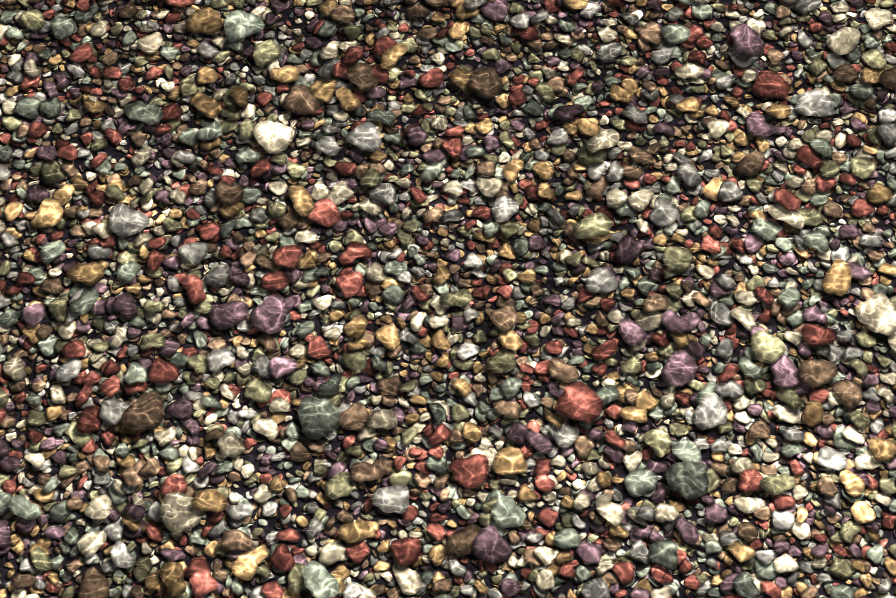
Reproduce this texture procedurally as a WebGL 2 fragment shader.

```glsl
#version 300 es
precision highp float;
// Draws a bed of small multicoloured pebbles under clear, rippling, sunlit water.

uniform vec2 u_resolution;
out vec4 fragColor;

const int PALETTE_SIZE = 8;
const vec3 PALETTE[PALETTE_SIZE] = vec3[](
    vec3(0.51, 0.30, 0.26),  // brick red
    vec3(0.50, 0.52, 0.45),  // grey green
    vec3(0.66, 0.53, 0.36),  // ochre
    vec3(0.57, 0.55, 0.51),  // grey
    vec3(0.47, 0.38, 0.30),  // brown
    vec3(0.42, 0.33, 0.35),  // plum
    vec3(0.50, 0.48, 0.36),  // olive
    vec3(0.78, 0.72, 0.60)); // cream
const vec3 GAP_COLOR = vec3(0.13, 0.115, 0.13);
const vec2 LIGHT_DIR = vec2(0.42, 0.91);

float hash(vec2 p) {
    return fract(sin(dot(p, vec2(127.1, 311.7))) * 43758.5);
}

float noise(vec2 p) {
    vec2 i = floor(p), f = fract(p);
    f = f * f * (3.0 - 2.0 * f);
    return mix(mix(hash(i), hash(i + vec2(1, 0)), f.x),
               mix(hash(i + vec2(0, 1)), hash(i + vec2(1, 1)), f.x), f.y);
}

mat2 rotation(float angle) {
    float c = cos(angle), s = sin(angle);
    return mat2(c, -s, s, c);
}

// Rounded, lumpy outline: positive inside, zero on the rim.
float stoneInside(vec2 d, mat2 turn, vec2 radii, float phase) {
    vec2 q = abs(turn * d / 1.0) / radii;
    float lump = 0.09 * sin(3.0 * atan(d.y, d.x) + phase);
    float reach = pow(pow(q.x, 2.5) + pow(q.y, 2.5), 0.4);
    return (1.0 - reach * (1.0 + lump)) * radii.y;
}

// Scatters one size of stone over what lies below, with cast shadows.
vec3 addStones(vec3 color, vec2 p, float size, float density, float seed, float blur) {
    vec2 cell = floor(p / size);
    for (int j = -1; j <= 1; j++) {
        for (int i = -1; i <= 1; i++) {
            vec2 id = cell + vec2(i, j);
            vec2 key = id + seed;
            if (hash(key + 0.71) > density) continue;

            vec2 jitter = vec2(hash(key), hash(key + 0.37)) - 0.5;
            vec2 d = p - (id + 0.5 + 0.7 * jitter) * size;
            float radius = size * mix(0.38, 0.64, hash(key + 0.53));
            vec2 radii = radius * vec2(1.0, mix(0.52, 0.92, hash(key + 0.19)));
            mat2 turn = rotation((hash(key + 0.83) - 0.5) * 2.4);
            float phase = 6.28 * hash(key + 0.47);

            float shadow = stoneInside(d + vec2(0.2, 0.36) * radius, turn, radii, phase);
            color *= 1.0 - 0.72 * smoothstep(-0.12 * radius, 0.16 * radius, shadow);

            // Body colour, domed shading, mottling and faint strata
            float inside = stoneInside(d, turn, radii, phase);
            vec3 body = PALETTE[int(hash(key + 0.29) * float(PALETTE_SIZE))];
            body *= mix(0.68, 1.3, hash(key + 0.61));
            float dome = 0.98 + 0.38 * dot(d, LIGHT_DIR) / radius;
            float rim = mix(0.58, 1.0, smoothstep(0.0, 0.28 * radius, inside));
            float mottle = 0.78 + 0.44 * noise(p * 210.0 + phase * 9.0);
            vec2 along = turn * d / radius;
            float strata = 1.0 + 0.09 * sin(along.y * 9.0 + 2.0 * along.x + phase);
            color = mix(color, body * dome * rim * mottle * strata,
                        smoothstep(-blur, blur, inside));
        }
    }
    return color;
}

// Thin bright lines where a warped noise field crosses its middle value.
float rippleLines(vec2 p, float sharpness) {
    vec2 warp = vec2(noise(p * 0.6 + 3.7), noise(p * 0.6 + 17.3));
    float field = noise(p + 2.2 * warp);
    return pow(1.0 - abs(2.0 * field - 1.0), sharpness);
}

void main() {
    vec2 uv = gl_FragCoord.xy / u_resolution.y;
    float blur = 0.8 / u_resolution.y;

    // Mild perspective and water refraction
    vec2 p = vec2(uv.x - 0.75, uv.y) * (1.0 + 0.2 * uv.y);
    p += 0.006 * (vec2(noise(p * 65.0), noise(p * 65.0 + 41.0)) - 0.5);

    // Pebbles, from grit up to the largest stones
    vec3 color = GAP_COLOR;
    color = addStones(color, p, 0.017, 0.95, 11.3, blur);
    color = addStones(color, p, 0.024, 0.75, 37.9, blur);
    color = addStones(color, p, 0.031, 0.55, 73.1, blur);
    color = addStones(color, p, 0.044, 0.32, 91.7, blur);
    color = addStones(color, p, 0.062, 0.14, 53.3, blur);

    // Sunlight focused by the ripples, dimmer towards the upper left
    float caustic = 0.6 * rippleLines(p * vec2(24.0, 36.0), 5.0)
                  + 0.5 * rippleLines(p * vec2(50.0, 78.0) + 9.0, 4.0);
    float patches = mix(0.82, 1.14, noise(p * 5.0 + 23.0));
    float slope = 1.0 + 0.1 * (uv.x - 0.75) - 0.16 * (uv.y - 0.5);
    color *= (0.88 + 1.05 * caustic) * patches * slope;
    color += vec3(0.10, 0.09, 0.07) * caustic * smoothstep(0.15, 0.5, color.g);

    fragColor = vec4(clamp(color, 0.0, 1.0), 1.0);
}
```
